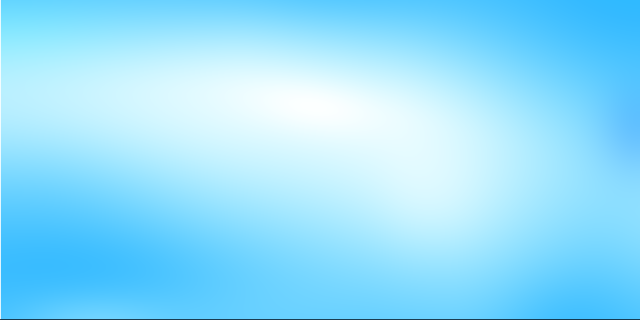
This background is drawn by a Shadertoy shader. Its source:

```glsl
// A soft sky-blue backdrop crossed by a bending ribbon of white light.
// A single brightness field (ribbon plus elliptical glows) drives a blue-to-white
// ramp; local tints and thin border lines finish it.

// Elliptical Gaussian falloff, 1 at the centre.
float glow(vec2 p, vec2 centre, vec2 radius) {
    vec2 d = (p - centre) / radius;
    return exp(-dot(d, d));
}

// Ribbon of light that widens and sinks toward the right.
float ribbon(vec2 p) {
    float ridge = 0.70 - 0.30 * smoothstep(0.7, 2.3, p.x);
    float strength = 0.47 + 0.18 * smoothstep(-0.1, 0.8, p.x)
                   - 0.37 * smoothstep(1.22, 2.02, p.x);
    float widthAbove = 0.27 + 0.10 * smoothstep(0.9, 1.8, p.x);
    float widthBelow = 0.29 + 0.23 * smoothstep(0.1, 1.1, p.x)
                     - 0.18 * smoothstep(1.4, 1.95, p.x);
    float offset = p.y - ridge;
    // Both halves are flat at the ridge, so they join without a crease.
    float d = offset / (offset > 0.0 ? widthAbove : widthBelow);
    return strength * exp(-d * d);
}

// Blue-to-white ramp; red rises linearly, green along a soft curve.
vec3 skyRamp(float light) {
    float green = 1.0 - 0.37 * pow(1.0 - light, 1.35);
    return vec3(light, max(green, 0.73), 1.0);
}

void mainImage(out vec4 fragColor, in vec2 fragCoord) {
    vec2 p = fragCoord / iResolution.xy * vec2(2.0, 1.0);
    float pixel = 1.0 / iResolution.y;

    // Brightness: ribbon with a tilted hot core and a lower bulge
    float light = 0.25 + ribbon(p);
    vec2 tilted = vec2(p.x, p.y + 0.12 * (p.x - 0.98));
    light += 0.09 * glow(tilted, vec2(0.98, 0.665), vec2(0.22, 0.09));
    light += 0.07 * glow(p, vec2(1.35, 0.34), vec2(0.20, 0.17));

    // Glows, then shade, along the borders
    light += 0.19 * glow(p, vec2(0.29, -0.02), vec2(0.25, 0.10));
    light += 0.08 * glow(p, vec2(0.75, -0.02), vec2(0.32, 0.14));
    light += 0.06 * glow(p, vec2(2.05, 0.25), vec2(0.16, 0.22));
    light -= 0.09 * glow(p, vec2(1.95, 1.00), vec2(0.50, 0.25));
    light -= 0.05 * glow(p, vec2(1.00, 1.02), vec2(0.45, 0.10));
    light -= 0.07 * glow(p, vec2(1.75, 0.00), vec2(0.20, 0.16));
    light -= 0.05 * glow(p, vec2(0.25, 0.18), vec2(0.50, 0.12));

    // Colour: cyan at the upper left, periwinkle on the right
    vec3 colour = skyRamp(clamp(light, 0.0, 1.0));
    colour.g += 0.04 * glow(p, vec2(0.0, 0.91), vec2(0.35, 0.13));
    colour -= vec3(0.09, 0.09, 0.0) * glow(p, vec2(1.99, 0.59), vec2(0.12, 0.14));

    // Hairlines: pale on the left, dark along the bottom, thinner than a canvas
    // row at small sizes, so each is weighted by the part of a pixel it covers
    float leftCover = clamp((0.0026 - p.x) / pixel + 0.5, 0.0, 1.0);
    float bottomCover = clamp((0.0026 - p.y) / pixel + 0.5, 0.0, 1.0);
    colour = mix(colour, vec3(1.0), leftCover);
    colour = mix(colour, vec3(0.04, 0.12, 0.18), bottomCover);

    fragColor = vec4(clamp(colour, 0.0, 1.0), 1.0);
}
```
